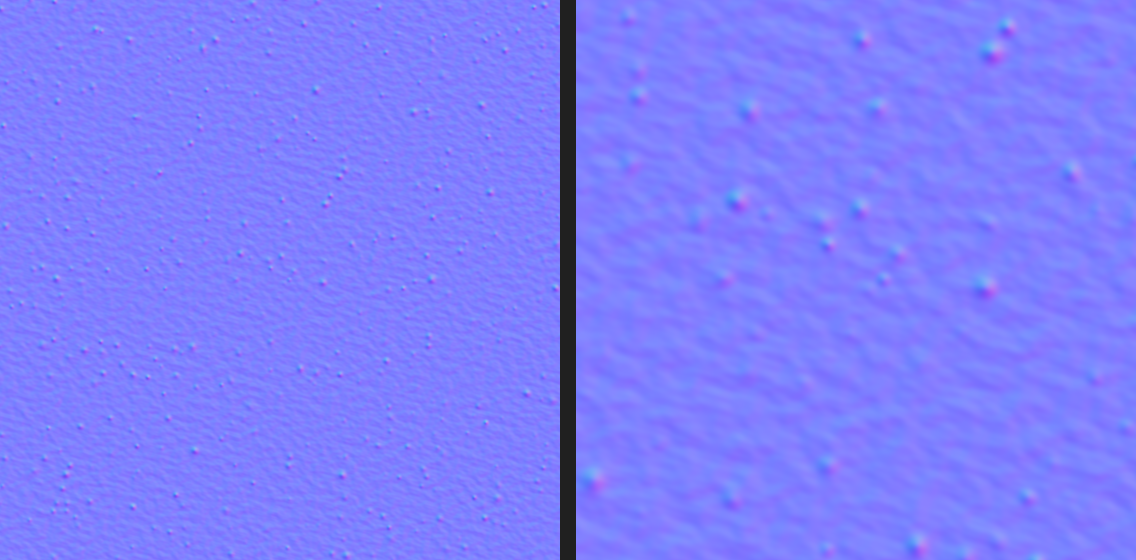
Left: the whole. Right: its middle third, enlarged.
This texture map is drawn by a Shadertoy shader. Its source:

```glsl
const float GRAIN_FREQ = 72.0;      // coarse grain cells across the canvas
const float GRAIN_SLOPE = 0.064;    // steepness of the coarse grain
const float FINE_RATIO = 1.9;       // frequency step to the fine grain
const float FINE_SLOPE = 0.046;     // steepness of the fine grain
const float GRAIN_STRETCH = 0.72;   // below 1 lengthens grain sideways
const float GRAIN_TILT = -0.28;     // grain direction in radians
const float BUMP_CELLS = 45.0;      // bump grid cells across the canvas
const float BUMP_SLOPE = 0.42;      // steepness of the strongest bump
const float BUMP_RARITY = 6.0;      // higher leaves fewer strong bumps
const float BUMP_MIN = 0.0024;      // bump radius range
const float BUMP_MAX = 0.0042;
const float SLOPE_STEP = 0.0008;    // distance for slope sampling
const float TAU = 6.2831853;

float hash(vec2 p) {
    return fract(sin(dot(p, vec2(127.1, 311.7))) * 43758.5453);
}

vec2 hash2(vec2 p) {
    return vec2(hash(p), hash(p + vec2(37.3, 71.9)));
}

float cornerRamp(vec2 cell, vec2 offset) {
    float angle = TAU * hash(cell);
    return dot(vec2(cos(angle), sin(angle)), offset);
}

float gradientNoise(vec2 p) {
    vec2 i = floor(p);
    vec2 f = p - i;
    vec2 u = f * f * f * (f * (f * 6.0 - 15.0) + 10.0);
    vec2 e = vec2(1.0, 0.0);
    float low = mix(cornerRamp(i, f), cornerRamp(i + e.xy, f - e.xy), u.x);
    float high = mix(cornerRamp(i + e.yx, f - e.yx), cornerRamp(i + e.xx, f - e.xx), u.x);
    return mix(low, high, u.y);
}

// Plaster grain; each octave is divided by its frequency so slopes stay fixed
float grainHeight(vec2 uv) {
    float c = cos(GRAIN_TILT), s = sin(GRAIN_TILT);
    vec2 p = vec2(c * uv.x + s * uv.y, c * uv.y - s * uv.x);
    p.x *= GRAIN_STRETCH;
    float fineFreq = GRAIN_FREQ * FINE_RATIO;
    return gradientNoise(p * GRAIN_FREQ) * GRAIN_SLOPE / GRAIN_FREQ
         + gradientNoise(p * fineFreq + 19.7) * FINE_SLOPE / fineFreq;
}

vec2 grainTilt(vec2 uv) {
    vec2 e = vec2(SLOPE_STEP, 0.0);
    return vec2(grainHeight(uv - e.xy) - grainHeight(uv + e.xy),
                grainHeight(uv - e.yx) - grainHeight(uv + e.yx)) / (2.0 * SLOPE_STEP);
}

// Scattered round bumps: outward tilt of a Gaussian dome
vec2 bumpTilt(vec2 uv) {
    vec2 home = floor(uv * BUMP_CELLS);
    vec2 tilt = vec2(0.0);
    for (int y = -1; y <= 1; y++) {
        for (int x = -1; x <= 1; x++) {
            vec2 cell = home + vec2(x, y);
            vec2 center = (cell + hash2(cell + 5.3)) / BUMP_CELLS;
            float radius = mix(BUMP_MIN, BUMP_MAX, hash(cell + 11.1));
            float slope = BUMP_SLOPE * pow(hash(cell + 23.7), BUMP_RARITY);
            vec2 d = (uv - center) / radius;
            tilt += slope * d * exp(0.5 - 0.5 * dot(d, d));
        }
    }
    return tilt;
}

void mainImage(out vec4 fragColor, in vec2 fragCoord) {
    vec2 uv = fragCoord / iResolution.y;
    vec3 normal = normalize(vec3(grainTilt(uv) + bumpTilt(uv), 1.0));
    fragColor = vec4(0.5 + 0.5 * normal, 1.0);
}
```
